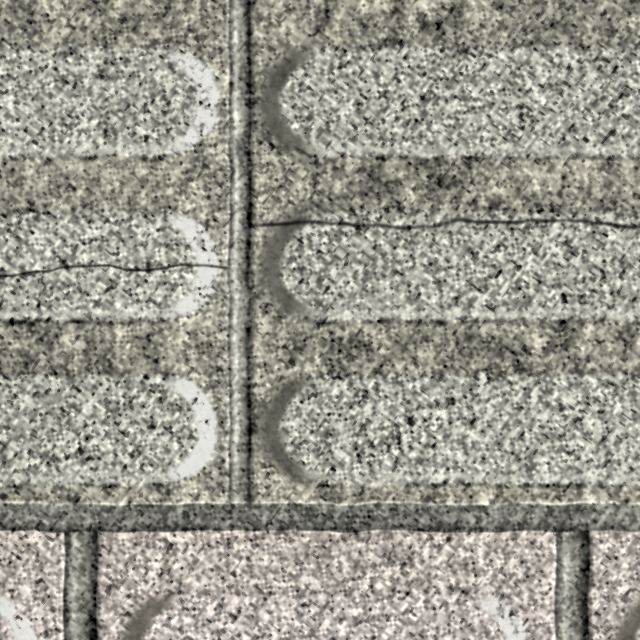
A Shadertoy shader for this texture:

```glsl
// Weathered concrete wall blocks in running bond, each with raised rounded bars.
// Bars are capsule distances whose bevels are lit from the right; layered value
// noise adds the speckled aggregate, dirty grooves, worn edges and thin cracks.

const float BLOCK_WIDTH = 0.768;
const float BAR_PITCH = 0.256;
const float BAR_RADIUS = 0.066;
const float MORTAR_Y = 0.191;
const vec3 GREY_TINT = vec3(1.01, 1.01, 0.945);
const vec3 PINK_TINT = vec3(1.03, 0.985, 0.95);
const vec3 DIRT_TINT = vec3(1.03, 1.0, 0.90);
const vec3 WORN_WHITE = vec3(0.91, 0.91, 0.89);

float hash(vec2 p) {
    return fract(sin(dot(p, vec2(127.1, 311.7))) * 43758.545);
}

float noise(vec2 p) {
    vec2 i = floor(p), f = fract(p);
    f = f * f * (3.0 - 2.0 * f);
    return mix(mix(hash(i), hash(i + vec2(1, 0)), f.x),
               mix(hash(i + vec2(0, 1)), hash(i + vec2(1, 1)), f.x), f.y);
}

float fbm(vec2 p) {
    float sum = 0.0, amp = 0.5;
    for (int i = 0; i < 4; i++) {
        sum += amp * noise(p);
        p = p * 2.03 + 17.3;
        amp *= 0.5;
    }
    return sum / 0.9375;
}

// Soft line: 1 at d = 0, fading out over the given width
float line(float d, float width) {
    return exp(-d * d / (width * width));
}

// Mineral speckle with scattered dark pits; rotated to hide the noise lattice
float speckle(vec2 p) {
    p = mat2(0.8, 0.6, -0.6, 0.8) * p;
    float grain = 0.6 * noise(p * 200.0) + 0.4 * noise(p.yx * 125.0 + 31.0) - 0.5;
    float pits = smoothstep(0.68, 0.88, noise(p * 150.0 + 77.0));
    return 0.86 * grain - 0.27 * pits + 0.03;
}

// Distance (x) and outward normal (yz) of the nearest bar's flat top
vec3 barField(vec2 p, float margin, float firstY, float maxRow) {
    float row = min(round((p.y - firstY) / BAR_PITCH), maxRow);
    float inset = margin + BAR_RADIUS;
    vec2 q = vec2(p.x - clamp(p.x, inset, BLOCK_WIDTH - inset),
                  p.y - firstY - row * BAR_PITCH);
    float len = max(length(q), 1e-4);
    return vec3(len - BAR_RADIUS, q / len);
}

// Block face: rgb colour, with bars, bevels and dirty grooves
vec3 blockFace(vec2 p, vec3 bar, float base, vec3 tint, float dirtiness) {
    float d = bar.x + 0.008 * (fbm(p * 45.0) - 0.5);
    float side = abs(bar.y);
    float bevelWidth = mix(0.018, 0.034, side);
    float groove = smoothstep(bevelWidth - 0.002, bevelWidth + 0.008, d);
    float lit = smoothstep(-0.006, 0.006, d) * smoothstep(0.1, 0.6, bar.y)
              * (1.0 - smoothstep(bevelWidth - 0.006, bevelWidth + 0.003, d));
    float shade = smoothstep(-0.002, 0.010, d) * smoothstep(0.0, 0.7, -bar.y)
                * (1.0 - smoothstep(bevelWidth - 0.012, bevelWidth + 0.014, d));

    // Rough dirt gathers in the grooves, in upright streaks
    float rough = fbm(p * vec2(42.0, 24.0) + 9.0);
    float dirt = groove * dirtiness * (1.0 - 0.5 * side);
    float value = base + 0.08 * (fbm(p * 6.0) - 0.5);
    value += dirt * (0.62 * (rough - 0.5) - 0.075);

    // Worn pale lower lip with a broken dark line beneath
    float under = smoothstep(0.5, 0.95, -bar.z);
    float above = smoothstep(0.5, 0.95, bar.z);
    float broken = smoothstep(0.2, 0.6, noise(p * vec2(45.0, 12.0)));
    float lip = under * line(d - 0.010, 0.007);
    value += 0.11 * lip;
    value -= under * 0.24 * broken * line(d - 0.022, 0.004);
    value -= above * 0.10 * line(d - 0.020, 0.006);

    value += speckle(p) * (1.0 - 0.5 * shade - 0.4 * lip - 0.25 * dirt);
    value = mix(value, 0.27 + 0.25 * (rough - 0.5), 0.72 * shade);
    vec3 color = value * mix(tint, DIRT_TINT, clamp(dirt + shade, 0.0, 0.7));
    float worn = smoothstep(0.12, 0.42, rough + 0.3 * speckle(p));
    return mix(color, WORN_WHITE, 0.93 * lit * worn);
}

// Rounded mortar strip across u in -1..1: light crest left, dark edge right
float jointValue(vec2 p, float u) {
    float value = 0.50 + 0.24 * line(u + 0.4, 0.28) - 0.32 * line(u - 0.85, 0.35);
    value -= 0.14 * line(u + 1.0, 0.25);
    return value + 0.55 * speckle(p) + 0.35 * (fbm(p * vec2(30.0, 16.0)) - 0.5);
}

// Darkness of a thin wandering crack near the given height
float crack(vec2 p, float height, float width) {
    float path = height + 0.035 * (fbm(vec2(p.x * 8.0, height * 40.0)) - 0.5);
    return line(p.y - path, width) * (0.6 + 0.4 * noise(p * 35.0));
}

void mainImage(out vec4 fragColor, in vec2 fragCoord) {
    vec2 p = fragCoord / iResolution.xy;
    float aa = 1.5 / iResolution.y;
    bool upper = p.y > MORTAR_Y;

    // Block layout: the lower course is shifted sideways
    float jointX = upper ? 0.375 : 0.126;
    float jointHalf = upper ? 0.017 : 0.026;
    float u = mod(p.x - jointX, BLOCK_WIDTH);
    vec3 bar = barField(vec2(u, p.y), upper ? 0.067 : 0.102,
                        upper ? 0.329 : -0.012, upper ? 9.0 : 0.0);
    vec3 color = blockFace(p, bar, upper ? 0.625 : 0.70,
                           upper ? GREY_TINT : PINK_TINT, upper ? 1.0 : 0.25);

    // Cracks at a different height on either side of the upper joint
    float crackY = p.x > jointX ? 0.646 : 0.575;
    float crackWidth = p.x > jointX ? 0.0034 : 0.0024;
    if (upper) color *= 1.0 - 0.75 * crack(p, crackY, crackWidth);

    // Upright joints with slightly uneven edges and a shadow to the right
    float across = mod(u + 0.5 * BLOCK_WIDTH, BLOCK_WIDTH) - 0.5 * BLOCK_WIDTH;
    across += 0.004 * (noise(vec2(p.y * 30.0, 4.0)) - 0.5);
    color *= 1.0 - 0.4 * line(across - jointHalf, 0.006);
    color += 0.12 * line(across + jointHalf + 0.003, 0.003);
    float joint = 1.0 - smoothstep(-aa, aa, abs(across) - jointHalf);
    float jointTone = jointValue(p, across / jointHalf) - (upper ? 0.0 : 0.07);
    color = mix(color, jointTone * GREY_TINT, joint);

    // Level mortar bed: pale upper lip, shadowed ragged lower edge
    float bedY = p.y - MORTAR_Y + 0.008 * (fbm(vec2(p.x * 22.0, 2.0)) - 0.5);
    float bed = 1.0 - smoothstep(-aa, aa, abs(bedY) - 0.021);
    float bedTone = 0.45 + 0.65 * speckle(p) + 0.25 * (fbm(p * 18.0) - 0.5);
    bedTone -= 0.16 * line(bedY + 0.02, 0.008);
    color = mix(color, bedTone * GREY_TINT, bed);
    color += 0.16 * line(bedY - 0.023, 0.0025);

    fragColor = vec4(clamp(color, 0.0, 1.0), 1.0);
}
```
